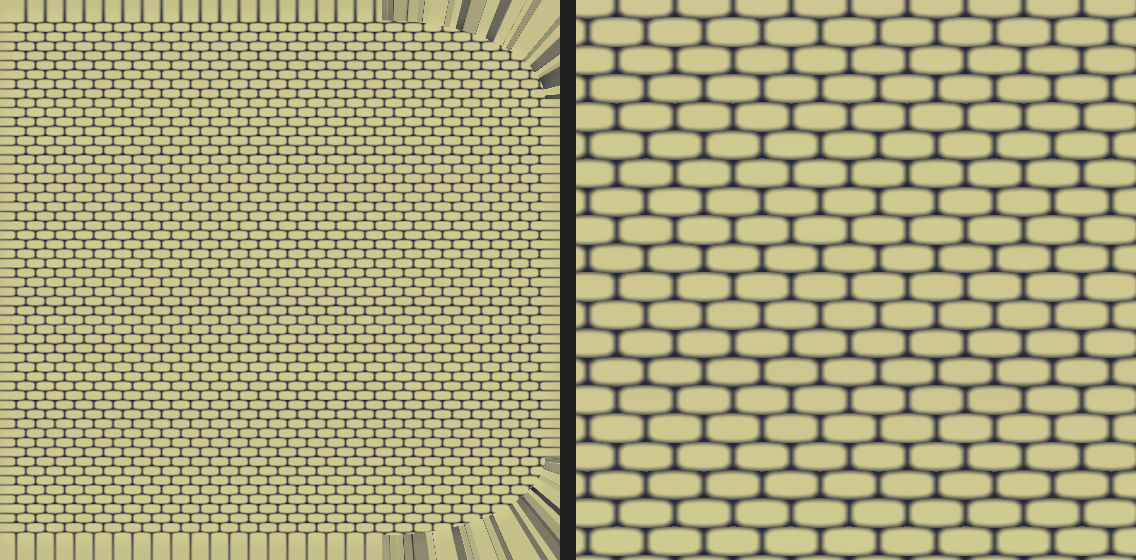
Left: the whole. Right: its middle third, enlarged.
Reproduce this pattern procedurally as a WebGL 1 fragment shader.

```glsl
precision highp float;
uniform vec2 u_resolution;

const float PI = 3.14159;
const vec2 BRICK = vec2(0.0346, 0.01685);
const vec2 FIRST_JOINT = vec2(0.0289, 0.0406);
const vec2 FIELD_MIN = vec2(0.0208, 0.0372);
const vec2 FIELD_MAX = vec2(0.972, 0.955);
const vec2 CORNER_RADII = vec2(0.289, 0.14);
const vec3 MORTAR = vec3(0.15, 0.15, 0.22);
const vec3 CLAY = vec3(0.81, 0.785, 0.565);
const vec3 FADED = vec3(0.66, 0.64, 0.47);

float hash(float n) {
  return fract(sin(n * 91.37) * 4375.85);
}

// Depth inside a box whose corners are cut by a sloping bevel
float beveledInset(vec2 p, vec2 halfSize, float bevel) {
  vec2 gap = halfSize - abs(p);
  float slope = dot(gap, vec2(0.62, 0.78)) - bevel;
  float edge = min(gap.x, gap.y);
  float blend = 0.0014;
  float h = clamp(0.5 + 0.5 * (slope - edge) / blend, 0.0, 1.0);
  return mix(slope, edge, h) - blend * h * (1.0 - h);
}

// Running bond of bulging bricks with soft joints and a faint drift of tint
vec3 brickwork(vec2 p, vec2 pitch, vec2 origin, float pixel) {
  vec2 cell = (p - origin) / pitch;
  cell.y -= 0.03 * cos(2.0 * PI * cell.x) * cos(PI * cell.y);
  float row = floor(cell.y);
  cell.x -= 0.5 * mod(row, 2.0);
  vec2 local = (fract(cell) - 0.5) * pitch;

  float rowWear = hash(row + 7.0) - 0.5;
  float brickWear = hash(floor(cell.x) + row * 37.0) - 0.5;
  vec2 halfSize = 0.5 * pitch + vec2(-0.0003, 0.0003 + 0.0006 * rowWear);
  float inset = beveledInset(local, halfSize, 0.0027);
  float soft = max(0.0, pixel - 0.002);
  float face = smoothstep(-0.0016 - soft, 0.0037 + soft, inset);

  float drift = sin(p.y * 28.0 - 4.5);
  vec3 tint = vec3(0.001, 0.007, -0.002) * drift + 0.01 * brickWear;
  return mix(MORTAR, CLAY + tint, face);
}

// Unit direction whose scaled point on the ellipse is nearest to p
vec2 nearestOnEllipse(vec2 p, vec2 radii) {
  vec2 t = vec2(0.7071);
  float focal = radii.x * radii.x - radii.y * radii.y;
  for (int i = 0; i < 4; i++) {
    vec2 evolute = vec2(focal, -focal) * t * t * t / radii;
    vec2 r = radii * t - evolute;
    vec2 q = p - evolute;
    vec2 next = (q * length(r) / max(length(q), 0.0001) + evolute) / radii;
    t = normalize(clamp(next, 0.0001, 1.0));
  }
  return t;
}

// Steps the rim into uneven facets so the smear breaks into broad shards
vec2 facetedRim(vec2 p, vec2 radii, float count, float seed) {
  vec2 t = nearestOnEllipse(p, radii);
  float x = atan(t.y, t.x) / (0.5 * PI) * count;
  x += 0.35 * sin(x * 1.7 + seed);
  float id = floor(x);
  float blend = smoothstep(0.38, 0.62, fract(x));
  float angle = (id + blend) / count * 0.5 * PI;
  float depth = mix(hash(id + seed), hash(id + 1.0 + seed), blend);
  return radii * vec2(cos(angle), sin(angle)) * (1.0 - 0.03 * depth);
}

// Holds the border colours outward and cuts the two right-hand corners
vec2 stretchBorder(vec2 p, vec2 low, vec2 high, vec2 radii, float pixel) {
  vec2 held = clamp(p, low, high);
  float middle = 0.5 * (low.y + high.y);
  float side = p.y < middle ? -1.0 : 1.0;
  vec2 center = vec2(high.x, 0.5 * (high.y - low.y)) - radii;
  vec2 corner = vec2(p.x, abs(p.y - middle)) - center;
  float reach = length(corner / radii);
  if (min(corner.x, corner.y) > 0.0 && reach > 1.0) {
    vec2 rim = center + facetedRim(corner, radii, 28.0, 11.0 + 20.0 * side);
    vec2 smeared = vec2(rim.x, middle + side * rim.y);
    held = mix(held, smeared, smoothstep(1.0, 1.0 + 4.0 * pixel, reach));
  }
  return held;
}

void main() {
  vec2 p = gl_FragCoord.xy / u_resolution;
  p.y = 1.0 - p.y;
  float pixel = 1.0 / min(u_resolution.x, u_resolution.y);
  vec2 source = stretchBorder(p, FIELD_MIN, FIELD_MAX, CORNER_RADII, pixel);
  vec3 color = brickwork(source, BRICK, FIRST_JOINT, pixel);

  // Smeared border loses some contrast
  float fade = 0.25 * smoothstep(0.0, 0.03, distance(p, source));
  gl_FragColor = vec4(mix(color, FADED, fade), 1.0);
}
```
